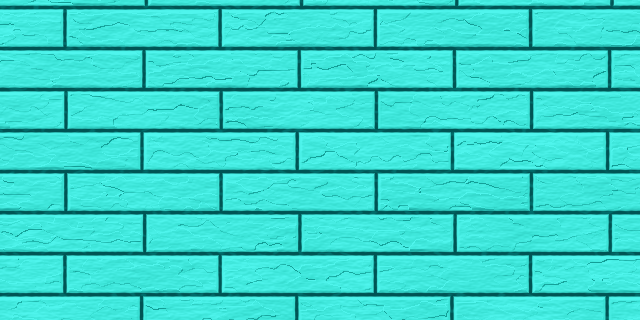
Write a Shadertoy shader that draws this texture.

```glsl
// Running-bond wall of turquoise split-stone bricks with narrow dark joints.
// Each brick face is a height field of stretched, warped Voronoi facets plus
// gradient noise, shaded by its slope towards a light above and to the left.

const vec2 PITCH = vec2(0.485, 0.1282);        // brick plus joint, in canvas heights
const vec2 HALF_JOINT = vec2(0.0053, 0.0058);
const float TOP_JOINT = 0.9766;
const vec2 LIGHT_STEP = vec2(-0.0012, 0.0033);

const vec3 JOINT_DARK = vec3(0.00, 0.33, 0.33);
const vec3 JOINT_WORN = vec3(0.01, 0.46, 0.45);
const vec3 STONE_DEEP = vec3(0.07, 0.62, 0.59);
const vec3 STONE_BASE = vec3(0.23, 0.89, 0.84);
const vec3 STONE_LIGHT = vec3(0.31, 0.96, 0.93);

vec2 hash2(vec2 p) {
    vec3 q = fract(p.xyx * vec3(0.1031, 0.1030, 0.0973));
    q += dot(q, q.yzx + 33.33);
    return fract((q.xx + q.yz) * q.zy);
}

float cornerGradient(vec2 cell, vec2 offset) {
    float angle = 6.2832 * hash2(cell).x;
    return dot(vec2(cos(angle), sin(angle)), offset);
}

float gradientNoise(vec2 p) {
    vec2 i = floor(p), f = p - i;
    vec2 u = f * f * f * (f * (f * 6.0 - 15.0) + 10.0);
    vec2 x = vec2(1.0, 0.0);
    float low = mix(cornerGradient(i, f), cornerGradient(i + x, f - x), u.x);
    float high = mix(cornerGradient(i + x.yx, f - x.yx),
                     cornerGradient(i + x.xx, f - x.xx), u.x);
    return mix(low, high, u.y);
}

// Height of the nearest Voronoi cell: a random level with a random tilt
float facets(vec2 p) {
    vec2 i = floor(p), f = p - i;
    float nearest = 9.0, height = 0.0;
    for (int y = -1; y <= 1; y++)
    for (int x = -1; x <= 1; x++) {
        vec2 cell = vec2(x, y);
        vec2 offset = f - cell - hash2(i + cell);
        float dist = dot(offset, offset);
        if (dist < nearest) {
            nearest = dist;
            vec2 trait = hash2(i + cell + 71.0);
            height = trait.x - 0.5 + 0.9 * dot(offset, trait.yx - 0.5);
        }
    }
    return height;
}

// Split-stone relief: ledges, ripples and grain
float relief(vec2 p) {
    vec2 warp = vec2(gradientNoise(p * vec2(14.0, 30.0)),
                     gradientNoise(p * vec2(22.0, 44.0) + 7.0));
    return 0.75 * facets(p * vec2(8.0, 27.0) + 0.6 * warp)
         + 0.50 * gradientNoise(p * vec2(18.0, 50.0))
         + 0.22 * gradientNoise(p * vec2(60.0, 130.0));
}

// Distance inwards from the brick outline, negative in the joint
float edgeDistance(vec2 local) {
    vec2 inset = 0.5 * PITCH - HALF_JOINT - abs(local);
    return min(inset.x, inset.y);
}

// Smooth rim around a rough face
float brickHeight(vec2 local, vec2 seed) {
    float d = edgeDistance(local);
    return 0.55 * smoothstep(0.0, 0.010, d)
         + smoothstep(0.003, 0.012, d) * relief(local + seed);
}

vec3 stoneColor(float tone) {
    vec3 color = mix(STONE_DEEP, STONE_BASE, smoothstep(0.0, 0.65, tone));
    return mix(color, STONE_LIGHT, smoothstep(0.55, 0.95, tone));
}

void mainImage(out vec4 fragColor, in vec2 fragCoord) {
    float pixel = 1.0 / iResolution.y;
    vec2 p = fragCoord * pixel;

    // Row, staggered joint position and brick index
    float row = floor((TOP_JOINT - p.y) / PITCH.y);
    float odd = mod(row, 2.0);
    float jitter = (hash2(vec2(row, 5.0)).x - 0.5) * mix(0.004, 0.020, odd);
    float start = mix(1.1745, 0.936, odd) + jitter;
    float column = floor((p.x - start) / PITCH.x);
    vec2 center = vec2(start + (column + 0.5) * PITCH.x,
                       TOP_JOINT - (row + 0.5) * PITCH.y);
    vec2 local = p - center;
    vec2 brick = hash2(vec2(column, row) + 19.0);

    // Lit stone face, with slight tone drift between bricks
    vec2 seed = brick * 40.0;
    float slope = brickHeight(local, seed) - brickHeight(local + LIGHT_STEP, seed);
    float drift = 0.06 * (brick.y - 0.5) + 0.10 * gradientNoise(p * 4.0);
    vec3 stone = stoneColor(0.70 + 0.95 * slope + drift);

    // Joint with worn patches
    float wear = gradientNoise(p * vec2(40.0, 70.0));
    vec3 joint = mix(JOINT_DARK, JOINT_WORN, 0.7 * smoothstep(0.05, 0.45, wear));

    // Slightly chipped outline
    float chip = 0.0012 * gradientNoise(p * 55.0);
    float face = smoothstep(-0.8 * pixel, 0.8 * pixel, edgeDistance(local) + chip);
    fragColor = vec4(mix(joint, stone, face), 1.0);
}
```
